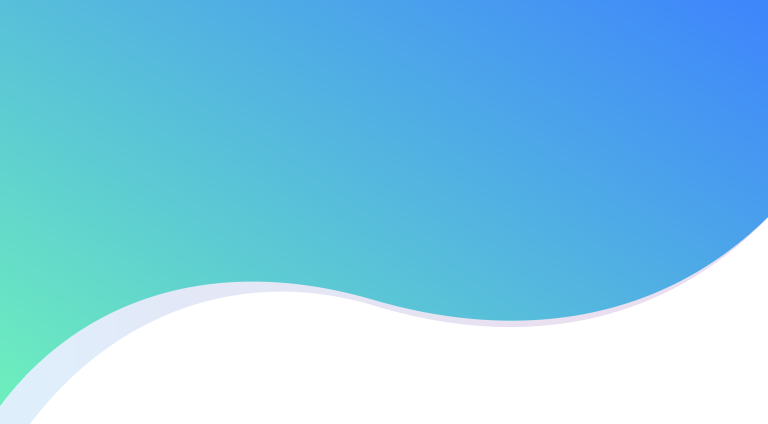
A WebGL 2 fragment shader for this background:

```glsl
#version 300 es
precision highp float;
// A diagonal green-to-blue gradient ends in a smooth wave above white,
// with a pale ribbon tapering along its lower rim. Each wave is a pair of
// cubic Bezier arcs solved for height at a given horizontal position.

uniform vec2 u_resolution;
out vec4 fragColor;

const vec3 MINT = vec3(0.43, 0.94, 0.74);
const vec3 BLUE = vec3(0.245, 0.53, 0.985);
const vec3 RIBBON_ICE = vec3(0.875, 0.935, 0.985);
const vec3 RIBBON_LAVENDER = vec3(0.89, 0.905, 0.965);
const vec3 RIBBON_PINK = vec3(0.915, 0.875, 0.94);
const vec3 PAPER = vec3(1.0);
const float JOIN_X = 0.482;

vec2 bezier(vec2 a, vec2 b, vec2 c, vec2 d, float t) {
    float s = 1.0 - t;
    return s * s * s * a + 3.0 * s * s * t * b + 3.0 * s * t * t * c + t * t * t * d;
}

// Height of an arc whose x grows steadily with its parameter.
float arcHeight(vec2 a, vec2 b, vec2 c, vec2 d, float x) {
    float lo = 0.0;
    float hi = 1.0;
    for (int i = 0; i < 20; i++) {
        float mid = 0.5 * (lo + hi);
        if (bezier(a, b, c, d, mid).x < x) lo = mid;
        else hi = mid;
    }
    return bezier(a, b, c, d, 0.5 * (lo + hi)).y;
}

// A crest on the left joined to a trough that climbs to the right edge.
float waveHeight(vec2 start, vec2 rise, vec2 crest, float joinY,
                 vec2 dip, vec2 climb, vec2 end, float x) {
    vec2 join = vec2(JOIN_X, joinY);
    float left = arcHeight(start, rise, crest, join, x);
    float right = arcHeight(join, dip, climb, end, x);
    return x < JOIN_X ? left : right;
}

// Antialiased coverage of the region where the signed value is positive.
float coverage(float value) {
    float width = length(vec2(dFdx(value), dFdy(value)));
    return clamp(value / max(width, 1e-6) + 0.5, 0.0, 1.0);
}

vec3 ribbonColor(float x) {
    vec3 color = mix(RIBBON_ICE, RIBBON_LAVENDER, smoothstep(0.0, 0.3, x));
    return mix(color, RIBBON_PINK, smoothstep(0.3, 0.8, x));
}

void main() {
    vec2 uv = gl_FragCoord.xy / u_resolution;

    float upperEdge = waveHeight(vec2(0.0, 0.042), vec2(0.098, 0.281),
        vec2(0.267, 0.406), 0.295, vec2(0.671, 0.193),
        vec2(0.859, 0.236), vec2(1.0, 0.488), uv.x);
    float lowerEdge = waveHeight(vec2(0.039, 0.0), vec2(0.141, 0.245),
        vec2(0.302, 0.375), 0.282, vec2(0.671, 0.175),
        vec2(0.859, 0.222), vec2(1.0, 0.487), uv.x);

    // Diagonal sky, then ribbon and paper below the two edges.
    float blend = clamp(dot(uv, vec2(0.566, 0.481)) - 0.02, 0.0, 1.0);
    vec3 sky = mix(MINT, BLUE, blend);
    vec3 color = mix(PAPER, ribbonColor(uv.x), coverage(uv.y - lowerEdge));
    color = mix(color, sky, coverage(uv.y - upperEdge));

    fragColor = vec4(color, 1.0);
}
```
